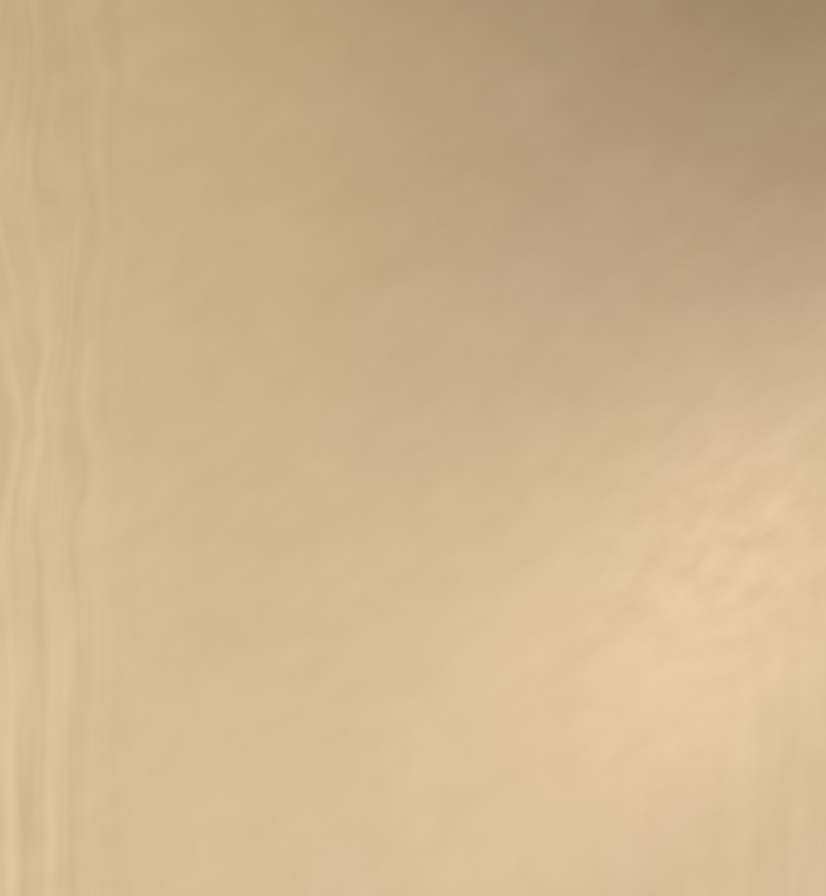
Write a Shadertoy shader that draws this texture.

```glsl
// Pale wooden board under soft, uneven light: a shaded top right corner and
// a warm sheen at the lower right. Colour is blended between four corners, then
// gradient noise adds wavy grain at the left, faint streaks and slanted mottling.

const vec3 BOTTOM_LEFT  = vec3(0.855, 0.745, 0.605);
const vec3 BOTTOM_RIGHT = vec3(0.835, 0.730, 0.600);
const vec3 TOP_LEFT     = vec3(0.775, 0.685, 0.530);
const vec3 TOP_RIGHT    = vec3(0.620, 0.535, 0.420);
const vec3 SHEEN        = vec3(0.105, 0.087, 0.080);
const vec3 GRAIN_TINT   = vec3(0.90, 0.95, 1.00);

vec2 hashGradient(vec2 cell) {
    vec3 q = fract(cell.xyx * vec3(0.1031, 0.1030, 0.0973));
    q += dot(q, q.yzx + 33.33);
    float angle = 6.2832 * fract((q.x + q.y) * q.z);
    return vec2(cos(angle), sin(angle));
}

float gradientNoise(vec2 p) {
    vec2 i = floor(p), f = fract(p);
    vec2 u = f * f * f * (f * (f * 6.0 - 15.0) + 10.0);
    float a = dot(hashGradient(i), f);
    float b = dot(hashGradient(i + vec2(1, 0)), f - vec2(1, 0));
    float c = dot(hashGradient(i + vec2(0, 1)), f - vec2(0, 1));
    float d = dot(hashGradient(i + vec2(1, 1)), f - vec2(1, 1));
    return mix(mix(a, b, u.x), mix(c, d, u.x), u.y);
}

float fbm(vec2 p, int octaves) {
    float sum = 0.0, weight = 0.6;
    for (int k = 0; k < octaves; k++) {
        sum += weight * gradientNoise(p);
        p = p * 2.03 + 17.3;
        weight *= 0.5;
    }
    return sum;
}

vec2 rotate(vec2 p, float angle) {
    float c = cos(angle), s = sin(angle);
    return vec2(c * p.x + s * p.y, c * p.y - s * p.x);
}

// Soft elliptical glow, longest along the given angle
float glow(vec2 p, vec2 centre, vec2 radius, float angle) {
    vec2 q = rotate(p - centre, angle) / radius;
    return exp(-dot(q, q));
}

vec3 boardLight(vec2 uv) {
    float rise = pow(uv.y, 1.6);
    vec3 low = mix(BOTTOM_LEFT, BOTTOM_RIGHT, uv.x);
    vec3 high = mix(TOP_LEFT, TOP_RIGHT, smoothstep(-0.1, 1.1, uv.x));
    return mix(low, high, rise);
}

// Wavy growth rings that straighten toward the bottom
float ringGrain(vec2 p) {
    float bend = mix(0.012, 0.055, smoothstep(0.1, 0.6, p.y));
    float x = p.x + bend * fbm(p * vec2(9.0, 4.5), 3);
    float rings = gradientNoise(vec2(x * 42.0, p.y * 2.2));
    float fibres = gradientNoise(vec2(x * 95.0, p.y * 7.0 + 40.0));
    return rings + 0.5 * fibres;
}

float straightGrain(vec2 p) {
    float x = p.x + 0.01 * gradientNoise(p * 6.0);
    return fbm(vec2(x * 38.0, p.y * 5.0 + 9.0), 2);
}

// Blurred flecks running up to the right
float mottling(vec2 p, float scale) {
    vec2 q = rotate(p, 0.65);
    return fbm(q * vec2(0.55, 1.0) * scale + 5.0, 3);
}

void mainImage(out vec4 fragColor, in vec2 fragCoord) {
    vec2 uv = fragCoord / iResolution.xy;
    vec2 p = fragCoord / iResolution.y;

    // Broad light and the warm sheen
    float sheen = glow(uv, vec2(0.90, 0.38), vec2(0.40, 0.24), 0.65);
    vec3 color = boardLight(uv) + SHEEN * sheen;
    color += vec3(0.015, 0.012, 0.0) * glow(uv, vec2(0.0, 0.52), vec2(0.08, 0.15), 0.0);

    // Grain on the left edge and weaker streaks along the bottom
    float leftEdge = 1.0 - smoothstep(0.03, 0.21, uv.x);
    float lowRight = smoothstep(0.82, 0.98, uv.x) * (1.0 - smoothstep(0.2, 0.5, uv.y));
    float lowBand = 1.0 - smoothstep(0.0, 0.3, uv.y);
    float grain = 0.050 * leftEdge * ringGrain(p);
    grain += (0.035 * lowRight + 0.014 * lowBand) * straightGrain(p);

    // Cloudy patches, small flecks and sparkle inside the sheen
    float cloud = 0.022 * mottling(p, 8.0);
    float flecks = 0.018 * mottling(p + 3.0, 34.0);
    float sparkle = 0.050 * glow(uv, vec2(0.90, 0.40), vec2(0.24, 0.14), 0.65)
                  * mottling(p + 7.0, 40.0);

    color += GRAIN_TINT * (grain + cloud + flecks + sparkle);

    // Slight drift between olive and rosy beige
    color += vec3(0.012, -0.002, 0.014) * fbm(p * 4.0 + 21.0, 2);
    fragColor = vec4(clamp(color, 0.0, 1.0), 1.0);
}
```
